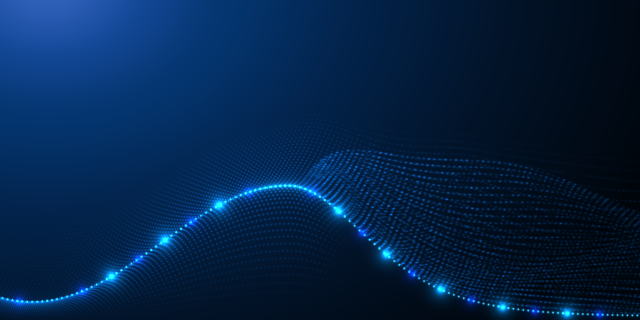
Reproduce this background procedurally as a WebGL 2 fragment shader.

```glsl
#version 300 es
precision highp float;

uniform vec2 u_resolution;
out vec4 fragColor;

// Backdrop stops, from the lit corner to the dark one
const vec2 LIGHT_POS = vec2(0.15, 1.05);
const vec3 SKY_LIT = vec3(0.20, 0.39, 0.74);
const vec3 SKY_BLUE = vec3(0.08, 0.29, 0.61);
const vec3 SKY_MID = vec3(0.015, 0.205, 0.43);
const vec3 SKY_DEEP = vec3(0.01, 0.14, 0.30);
const vec3 SKY_DUSK = vec3(0.008, 0.078, 0.165);
const vec3 SKY_DARK = vec3(0.0, 0.02, 0.045);

// Wave, dots and beads, in canvas heights
const float PEAK_X = 0.9;
const float PEAK_Y = 0.42;
const float TROUGH_X = 0.1;
const float TROUGH_Y = 0.057;
const float DOT_RADIUS = 0.0031;
const float DOT_STEP = 0.0135;
const float CREST_STEP = 0.0155;
const float UPPER_ROWS = 26.0;
const float FAN_ROWS = 24.0;
const float LOWER_ROWS = 22.0;
const float BEAD_START = 0.06;
const float BEAD_STEP = 0.101;
const int BEAD_COUNT = 21;
const int PEAK_BEAD = 9;
const vec3 MESH_COLOR = vec3(0.03, 0.42, 0.82);
const vec3 CREST_COLOR = vec3(0.20, 0.82, 1.0);
const vec3 CYAN_GLOW = vec3(0.02, 0.60, 1.0);
const vec3 BLUE_GLOW = vec3(0.03, 0.20, 1.0);

float hash(vec2 p) {
    vec3 q = fract(p.xyx * vec3(0.1031, 0.1030, 0.0973));
    q += dot(q, q.yzx + 33.33);
    return fract((q.x + q.y) * q.z);
}

float blob(vec2 d, float radius) {
    return exp(-dot(d, d) / (radius * radius));
}

// Height of the main wave: cosine rise, then a bell-shaped fall
float crest(float x) {
    if (x < PEAK_X) {
        float phase = 3.14159 * (x - TROUGH_X) / (PEAK_X - TROUGH_X);
        return mix(TROUGH_Y, PEAK_Y, 0.5 - 0.5 * cos(phase));
    }
    float c = cosh(3.0 * (x - PEAK_X));
    return 0.012 + (PEAK_Y - 0.012) / (c * c);
}

// Rows spread above the crest and ripple on the right
float upperRow(float x, float t) {
    float rise = mix(0.20, 0.54, smoothstep(0.8, 1.5, x));
    rise += 0.12 * (1.0 - smoothstep(0.0, 0.5, x));
    float ripple = 0.16 * t * (1.0 - t) * sin(5.0 * x - 7.0 * t);
    return crest(x) + rise * pow(t, 1.3) + ripple * smoothstep(0.95, 1.6, x);
}

// Rows leave the peak together and open out to the right
float fanRow(float x, float t) {
    float reach = max(x - 0.93, 0.0);
    float rise = 0.52 * (1.0 - exp(-3.6 * reach)) - 0.12 * reach * reach;
    float ripple = 0.05 * reach * sin(6.0 * x + 5.0 * t);
    return crest(x) + t * (rise + ripple);
}

// Rows sink from the crest to the floor
float lowerRow(float x, float t) {
    return crest(x) * (1.0 - pow(t, 1.6));
}

// Centre of the dot column nearest to x, staggered by row
float columnX(float x, float shift, float spacing) {
    return (floor(x / spacing - shift) + 0.5 + shift) * spacing;
}

float upperMesh(vec2 p, float radius) {
    float right = smoothstep(0.95, 1.25, p.x);
    float sum = 0.0;
    for (float i = 1.0; i <= UPPER_ROWS; i++) {
        float t = i / UPPER_ROWS;
        float x = columnX(p.x, i * 0.37, DOT_STEP);
        vec2 d = p - vec2(x, upperRow(x, t));
        d.x *= mix(1.0, 0.7, right);
        float sparkle = mix(0.8, 0.4 + 0.9 * hash(vec2(floor(x / DOT_STEP), i)), right);
        sum += blob(d, radius) * sparkle * pow(1.0 - t, 0.8);
    }
    float side = mix(0.15, 1.0, smoothstep(0.1, 0.6, p.x));
    return sum * side * mix(1.0, 0.6, smoothstep(1.1, 1.9, p.x));
}

float fanMesh(vec2 p, float radius) {
    float sum = 0.0;
    for (float i = 1.0; i <= FAN_ROWS; i++) {
        float t = i / FAN_ROWS;
        float x = columnX(p.x, i * 0.29, DOT_STEP * 1.25);
        vec2 d = p - vec2(x, fanRow(x, t));
        d.x *= 0.7;
        float sparkle = 0.3 + 0.9 * hash(vec2(i, floor(x / DOT_STEP)));
        sum += blob(d, radius) * sparkle * (0.55 + 0.45 * t);
    }
    return sum * smoothstep(0.93, 1.02, p.x) * mix(1.0, 0.45, smoothstep(1.2, 2.0, p.x));
}

float lowerMesh(vec2 p, float radius) {
    float sum = 0.0;
    for (float i = 1.0; i <= LOWER_ROWS; i++) {
        float t = i / LOWER_ROWS;
        float x = columnX(p.x, i * 0.43, DOT_STEP);
        sum += blob(p - vec2(x, lowerRow(x, t)), radius) * pow(1.0 - t, 1.2);
    }
    return sum * (1.0 - smoothstep(0.92, 1.12, p.x));
}

vec3 backdrop(vec2 p) {
    float d = length((p - LIGHT_POS) * vec2(1.0, 1.35));
    vec3 c = mix(SKY_LIT, SKY_BLUE, smoothstep(0.0, 0.34, d));
    c = mix(c, SKY_MID, smoothstep(0.2, 0.62, d));
    c = mix(c, SKY_DEEP, clamp((d - 0.6) / 0.35, 0.0, 1.0));
    c = mix(c, SKY_DUSK, clamp((d - 0.95) / 0.47, 0.0, 1.0));
    return mix(c, SKY_DARK, clamp((d - 1.42) / 0.6, 0.0, 1.0));
}

// Beads at equal steps of arc length, alternating blue and cyan
vec3 beads(vec2 p) {
    vec3 sum = vec3(0.0);
    float x = BEAD_START;
    for (int i = 0; i < BEAD_COUNT; i++) {
        float y = crest(x);
        vec2 d = p - vec2(x, y);
        if (i % 2 == 0) {
            sum += BLUE_GLOW * (0.6 * blob(d, 0.011) + 0.2 * blob(d, 0.028));
        } else if (i > 1 && i != PEAK_BEAD) {
            sum += CYAN_GLOW * (0.7 * blob(d, 0.015) + 0.32 * blob(d, 0.036));
            sum += CREST_COLOR * 0.5 * blob(d, 0.008);
        }
        float slope = (crest(x + 0.09) - y) / 0.09;
        x += BEAD_STEP / sqrt(1.0 + slope * slope);
    }
    return sum;
}

void main() {
    vec2 p = gl_FragCoord.xy / u_resolution.y;
    float radius = max(DOT_RADIUS, 0.7 / u_resolution.y);
    vec3 color = backdrop(p);

    float mesh = 0.6 * upperMesh(p, radius) + 0.65 * fanMesh(p, radius);
    color += MESH_COLOR * (mesh + 0.6 * lowerMesh(p, radius));

    // Soft light around the crest, strongest at the peak
    float slope = (crest(p.x + 0.005) - crest(p.x - 0.005)) / 0.01;
    float dist = abs(p.y - crest(p.x)) / sqrt(1.0 + slope * slope);
    float peak = blob(vec2(p.x - 0.89, 0.0), 0.14);
    color += CYAN_GLOW * (0.07 * exp(-dist / 0.02) + 0.35 * peak * exp(-dist / 0.012));

    // Bright dotted crest line
    float x = columnX(p.x, 0.0, CREST_STEP);
    color += CREST_COLOR * 0.9 * blob(p - vec2(x, crest(x)), radius * 1.1);
    color += CREST_COLOR * 0.5 * peak * exp(-dist / 0.004);

    color += beads(p);
    fragColor = vec4(min(color, 1.0), 1.0);
}
```
